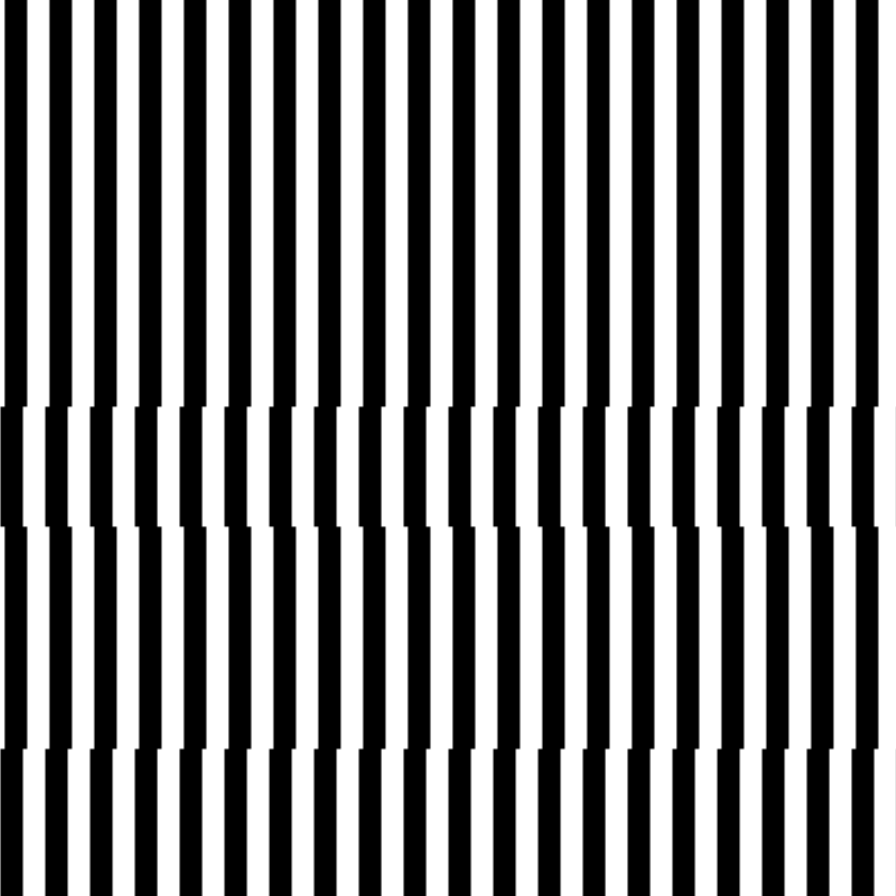
Write a Shadertoy shader that draws this pattern.

```glsl
// Twenty upright black bars on white, cut into four horizontal bands.
// Every second band slides a little to the left, so the bars break in steps.
// Bars are a repeated distance function; bands are blended by soft steps.

#define BAR_COUNT 20.0      // repeats across the canvas
#define BAR_FILL 0.502      // black share of one repeat
#define BAR_CENTER 0.356    // bar centre in a resting band, in repeats
#define BAND_SHIFT 0.095    // leftward slide of a shifted band, in repeats
#define CUT_HIGH 0.5461     // heights of the three cuts
#define CUT_MIDDLE 0.4122
#define CUT_LOW 0.1641
#define EDGE_SOFTNESS 0.0026
#define INK vec3(0.0)
#define PAPER vec3(1.0)

// Linear coverage of a signed distance, positive inside
float coverage(float dist, float softness) {
    return clamp(0.5 + dist / softness, 0.0, 1.0);
}

// Coverage of the repeated bars around the given centre
float bars(float x, float center, float softness) {
    float offset = fract(x * BAR_COUNT - center + 0.5) - 0.5;
    float dist = (0.5 * BAR_FILL - abs(offset)) / BAR_COUNT;
    return coverage(dist, softness);
}

// 1 in the shifted bands, 0 in the resting ones
float shiftedBand(float y, float softness) {
    float middleBand = min(CUT_HIGH - y, y - CUT_MIDDLE);
    float bottomBand = CUT_LOW - y;
    return coverage(max(middleBand, bottomBand), softness);
}

void mainImage(out vec4 fragColor, in vec2 fragCoord) {
    vec2 uv = fragCoord / iResolution.xy;
    vec2 softness = max(vec2(EDGE_SOFTNESS), 1.0 / iResolution.xy);

    // Both bar positions, chosen by band
    float resting = bars(uv.x, BAR_CENTER, softness.x);
    float shifted = bars(uv.x, BAR_CENTER - BAND_SHIFT, softness.x);
    float ink = mix(resting, shifted, shiftedBand(uv.y, softness.y));

    fragColor = vec4(mix(PAPER, INK, ink), 1.0);
}
```
